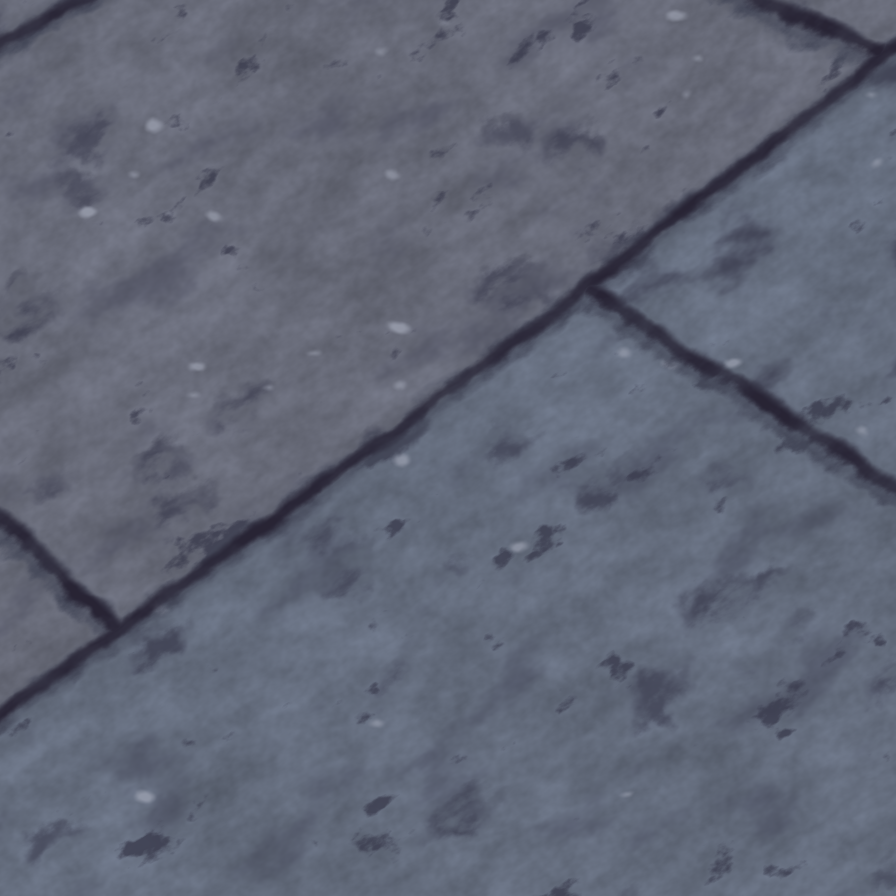
Give the GLSL for this texture, as a WebGL 2 fragment shader.

```glsl
#version 300 es
precision highp float;
// Worn grey paving slabs seen at an angle: long diagonal course joints,
// staggered cross joints that turn with the perspective, and stone built
// from gradient noise with ragged dark stains and pale flecks.

uniform vec2 u_resolution;
out vec4 fragColor;

const vec3 COOL_STONE = vec3(0.394, 0.427, 0.492);
const vec3 WARM_STONE = vec3(0.408, 0.420, 0.474);
const vec3 STAIN      = vec3(0.225, 0.230, 0.300);
const vec3 JOINT_SIDE = vec3(0.265, 0.280, 0.345);
const vec3 JOINT_CORE = vec3(0.155, 0.140, 0.205);
const vec3 FLECK      = vec3(0.620, 0.640, 0.700);

vec2 hash2(vec2 p) {
  p = vec2(dot(p, vec2(127.1, 311.7)), dot(p, vec2(269.5, 183.3)));
  return fract(sin(p) * 43758.545);
}

float cornerGradient(vec2 cell, vec2 offset) {
  float angle = 6.28318 * hash2(cell).x;
  return dot(vec2(cos(angle), sin(angle)), offset);
}

float gradientNoise(vec2 p) {
  vec2 i = floor(p), f = fract(p), e = vec2(1.0, 0.0);
  vec2 u = f * f * f * (f * (f * 6.0 - 15.0) + 10.0);
  float low = mix(cornerGradient(i, f), cornerGradient(i + e, f - e), u.x);
  float high = mix(cornerGradient(i + e.yx, f - e.yx),
                   cornerGradient(i + e.xx, f - e.xx), u.x);
  return mix(low, high, u.y);
}

float fbm(vec2 p) {
  float sum = 0.0, gain = 0.6;
  for (int i = 0; i < 5; i++) {
    sum += gain * gradientNoise(p);
    p = mat2(1.6, 1.2, -1.2, 1.6) * p + 7.3;
    gain *= 0.5;
  }
  return sum;
}

mat2 rotation(float a) {
  return mat2(cos(a), -sin(a), sin(a), cos(a));
}

// Soft spots of random size, at most one per grid cell
float scatter(vec2 q, float density, float radius, float softness, float seed) {
  float cover = 0.0;
  for (int y = -1; y <= 1; y++)
    for (int x = -1; x <= 1; x++) {
      vec2 cell = floor(q) + vec2(x, y);
      vec2 centre = cell + 0.2 + 0.6 * hash2(cell + seed);
      vec2 trait = hash2(cell + seed + 41.0);
      float r = radius * mix(0.35, 1.0, trait.y);
      float spot = 1.0 - smoothstep(r - softness, r + softness, length(q - centre));
      cover = max(cover, spot * step(trait.x, density) * mix(0.55, 1.0, trait.y));
    }
  return cover;
}

// Height of a course joint at x; higher courses lie flatter
float courseHeight(float x, float course) {
  return 0.199 + 0.749 * course + (0.70 - 0.17 * course) * x + 0.045 * x * x;
}

// x = worn shoulders, y = dark core, from signed distance across the joint
vec2 jointProfile(float d, float width, float coreShift) {
  float side = 1.0 - smoothstep(0.4 * width, width, abs(d));
  float core = 1.0 - smoothstep(0.1 * width, 0.6 * width, abs(d - coreShift));
  return vec2(side, core);
}

// Start of cross joint i on the main course; spacing shrinks with distance
vec2 crossStart(float i) {
  float x = 0.128 + 0.6175 * i - 0.0945 * i * i;
  return vec2(x, courseHeight(x, 0.0));
}

// Coordinates along and across a cross joint
vec2 crossFrame(vec2 p, vec2 start) {
  vec2 dir = normalize(vec2(1.0, -1.05 + 0.62 * start.x));
  vec2 rel = p - start;
  return vec2(dot(rel, dir), dot(rel, vec2(-dir.y, dir.x)));
}

vec2 paveJoints(vec2 p, float wear) {
  vec2 joint = vec2(0.0);
  for (int k = 0; k < 2; k++) {
    float d = (p.y - courseHeight(p.x, float(k))) * 0.8;
    joint = max(joint, jointProfile(d, 0.019 + 0.012 * wear, 0.003));
  }
  for (int i = 0; i < 3; i++) {
    float direction = (i == 1) ? 1.0 : -1.0;
    vec2 f = crossFrame(p, crossStart(float(i)));
    float inside = smoothstep(-0.006, 0.006, f.x * direction);
    joint = max(joint, inside * jointProfile(f.y, 0.023 + 0.016 * wear, 0.007));
  }
  return joint;
}

void main() {
  vec2 p = gl_FragCoord.xy / u_resolution;
  vec2 warp = vec2(fbm(p * 14.0), fbm(p * 14.0 + 31.0));
  vec2 grain = rotation(0.55) * p;

  // Slab regions: warm upper slab, cool lower slab, stained far slab
  float upper = smoothstep(-0.01, 0.01, p.y - courseHeight(p.x, 0.0));
  float far = (1.0 - upper) * smoothstep(0.0, 0.02, crossFrame(p, crossStart(1.0)).y)
            * smoothstep(0.55, 0.7, p.x);
  vec3 color = mix(COOL_STONE, WARM_STONE, upper);

  // Broad clouding, streaks along the course, small mottles, fine grit
  float cloud = fbm(p * 4.0 + 2.0);
  float streak = fbm(grain * vec2(10.0, 22.0) + 0.3 * warp);
  float mottle = fbm(grain * vec2(28.0, 48.0) + 9.0);
  color *= 1.0 + 0.12 * cloud + 0.17 * streak + 0.15 * mottle
         + 0.05 * gradientNoise(p * 110.0);

  // Faint patches, then ragged stains gathered in loose groups
  float patches = smoothstep(0.08, 0.42, fbm(grain * vec2(7.0, 13.0) + 17.0) + 0.15 * mottle);
  color = mix(color, STAIN, patches * mix(0.38, 0.8, far));
  float group = fbm(grain * vec2(9.0, 17.0) + 53.0) + 0.35 * mottle;
  float ragged = smoothstep(0.26, 0.42, group);
  vec2 stainGrid = (grain + 0.05 * warp + 0.02 * mottle) * vec2(9.0, 17.0);
  float spots = scatter(stainGrid, 0.22, 0.36, 0.17, 5.0);
  float stains = max(ragged, spots * smoothstep(-0.35, 0.15, streak + 0.5 * mottle));
  color = mix(color, STAIN, 0.8 * stains);

  // Pale flecks, most of them on the upper slab
  float flecks = scatter((p + 0.012 * warp) * vec2(15.0, 24.0),
                         mix(0.03, 0.11, upper), 0.15, 0.08, 23.0);
  color = mix(color, FLECK, 0.75 * flecks);

  // Joints with crumbling shoulders and an uneven dark core
  vec2 joint = paveJoints(p + 0.010 * warp + 0.004 * mottle, streak + mottle);
  color = mix(color, JOINT_SIDE, joint.x * clamp(0.7 + 0.9 * mottle, 0.0, 1.0));
  color = mix(color, JOINT_CORE, joint.y * clamp(0.8 + 0.8 * streak, 0.0, 1.0));

  fragColor = vec4(clamp(color, 0.0, 1.0), 1.0);
}
```
